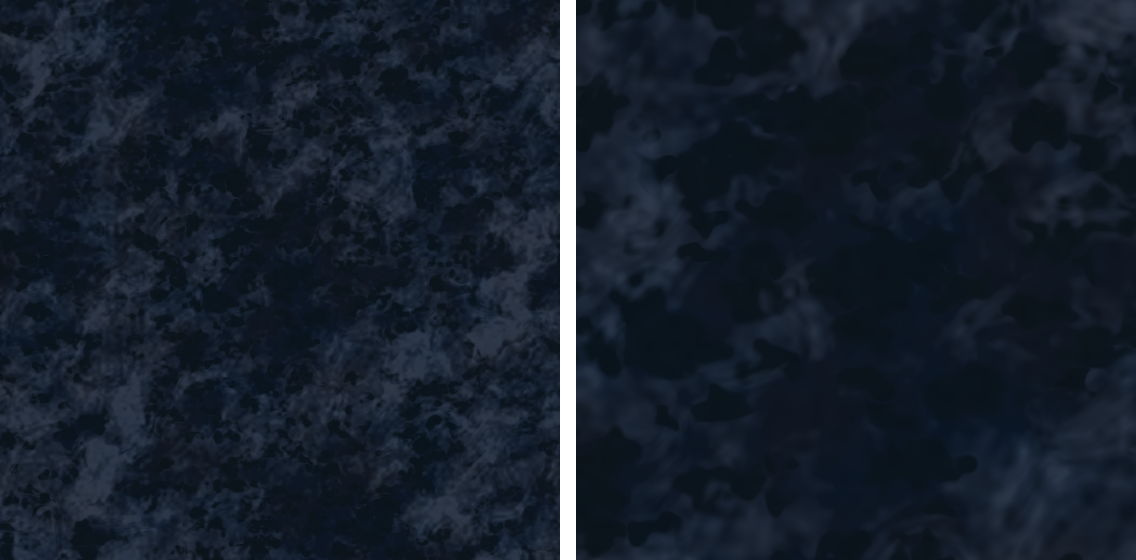
Left: the whole. Right: its middle third, enlarged.
Give the GLSL for this texture, as a Shadertoy shader.

```glsl
const vec3 SHRUB = vec3(0.042, 0.078, 0.108);
const vec3 SHADE = vec3(0.052, 0.086, 0.136);
const vec3 SLOPE = vec3(0.102, 0.142, 0.200);
const vec3 ROCK  = vec3(0.172, 0.212, 0.275);
const vec3 WARM_SHIFT = vec3(0.014, 0.001, -0.010);

const float BROAD_SCALE = 5.0;
const float CLUMP_SCALE = 19.0;
const float GRAIN_SCALE = 130.0;
const vec2 STREAK_SCALE = vec2(105.0, 42.0);
const vec2 SHRUB_SCALE = vec2(30.0, 42.0);
const float SHRUB_SHARE = 0.52;
const float SHRUB_DEPTH = 0.27;
const float SLANT = 0.35;

// Integer hash: two independent values in 0..1 per cell
vec2 hash2(ivec2 cell) {
    uvec2 q = uvec2(cell + 32768) * uvec2(1597334673u, 3812015801u);
    uint h = (q.x ^ q.y) * 1597334673u;
    h = (h ^ (h >> 15)) * 2246822519u;
    h ^= h >> 13;
    return vec2(float(h & 65535u), float(h >> 16)) / 65535.0;
}

float noise(vec2 p) {
    ivec2 i = ivec2(floor(p));
    vec2 f = fract(p);
    f = f * f * (3.0 - 2.0 * f);
    float low = mix(hash2(i).x, hash2(i + ivec2(1, 0)).x, f.x);
    float high = mix(hash2(i + ivec2(0, 1)).x, hash2(i + ivec2(1, 1)).x, f.x);
    return mix(low, high, f.y);
}

float fbm(vec2 p, float gain) {
    const mat2 turn = mat2(0.8, 0.6, -0.6, 0.8);
    float sum = 0.0, total = 0.0, weight = 1.0;
    for (int i = 0; i < 4; i++) {
        sum += weight * noise(p);
        total += weight;
        weight *= gain;
        p = turn * p * 2.03 + 17.3;
    }
    return sum / total;
}

// Scattered rounded bushes, slightly wider than tall
float shrubs(vec2 uv) {
    vec2 ragged = vec2(noise(uv * 95.0), noise(uv * 95.0 + 41.0)) - 0.5;
    vec2 p = uv * SHRUB_SCALE + ragged * 0.75;
    ivec2 home = ivec2(floor(p));
    float cover = 0.0;
    for (int y = -1; y <= 1; y++) {
        for (int x = -1; x <= 1; x++) {
            ivec2 cell = home + ivec2(x, y);
            vec2 centre = vec2(cell) + 0.15 + 0.7 * hash2(cell);
            vec2 traits = hash2(cell + 211);
            float radius = mix(0.3, 0.75, traits.y);
            float body = 1.0 - smoothstep(radius * 0.6, radius * 1.1, length(p - centre));
            cover = max(cover, body * step(traits.x, SHRUB_SHARE));
        }
    }
    return cover;
}

// Pale bare strips running down the slope
float gully(vec2 uv, float x, float width) {
    float wander = 0.12 * (fbm(vec2(uv.y * 4.0, x * 31.0), 0.5) - 0.5);
    float d = (uv.x - x - wander) / width;
    return exp(-d * d);
}

void mainImage(out vec4 fragColor, in vec2 fragCoord) {
    vec2 uv = fragCoord / iResolution.y;
    vec2 slanted = vec2(uv.x, uv.y - SLANT * uv.x);

    // Layers of relief from broad patches to fine grain
    float broad = fbm(slanted * vec2(0.8, 1.2) * BROAD_SCALE + 3.7, 0.5) - 0.5;
    vec2 warp = vec2(noise(uv * 24.0), noise(uv * 24.0 + 70.0)) - 0.5;
    float clump = fbm(slanted * vec2(0.9, 1.15) * CLUMP_SCALE + warp * 0.9, 0.68) - 0.5;
    float grain = noise(uv * GRAIN_SCALE) - 0.5;
    float streak = noise((uv + warp * 0.012) * STREAK_SCALE) - 0.5;

    float bare = gully(uv, 0.19, 0.045) + 0.9 * gully(uv, 0.95, 0.09);
    float tone = 0.47 + 0.75 * broad + 1.25 * clump + 0.22 * grain + 0.14 * streak;
    tone += 0.10 * bare;

    // Bushes thin out on bare rock
    float bush = shrubs(uv) * (1.0 - 0.45 * min(bare, 1.0));
    bush *= 1.0 - 0.6 * smoothstep(0.55, 0.8, tone);
    tone -= SHRUB_DEPTH * bush;

    // Colour by tone, with slow drift between blue and warm grey
    vec3 dark = mix(SHADE, SHRUB, bush);
    vec3 color = mix(dark, SLOPE, clamp((tone - 0.28) / 0.30, 0.0, 1.0));
    color = mix(color, ROCK, smoothstep(0.54, 0.90, tone));
    float hue = fbm(uv * 13.0 + 90.0, 0.7) - 0.5;
    color += WARM_SHIFT * hue * 3.0 * (1.0 - 0.5 * bush);
    color *= 1.0 + 0.10 * grain;

    fragColor = vec4(color, 1.0);
}
```
